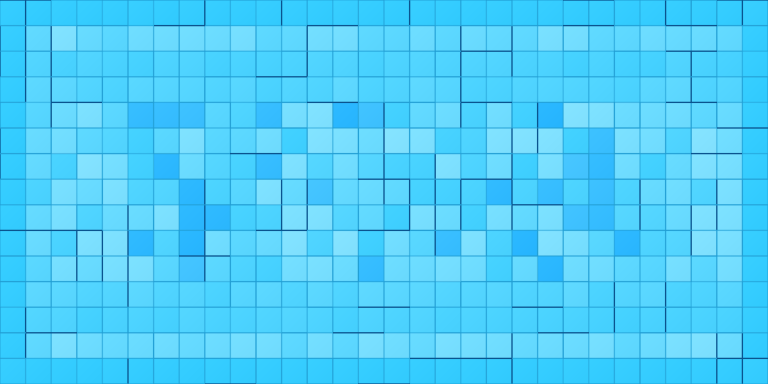
This pattern is drawn by a Shadertoy shader. Its source:

```glsl
// A wall of 30 by 15 square blue tiles with thin seams of uneven darkness.
// Tones follow the row near the rim and turn random toward the middle;
// every seam segment gets its weight from a hash.

float hash(vec2 p) {
    vec3 q = fract(vec3(p.xyx) * vec3(0.1031, 0.1030, 0.0973));
    q += dot(q, q.yzx + 33.33);
    return fract((q.x + q.y) * q.z);
}

// Flat colour of one tile, chosen by its distance from the rim
vec3 tileColor(vec2 id) {
    vec2 rim = min(id, vec2(29.0, 14.0) - id);
    float rnd = hash(id + 7.3);

    float tone = 0.28 + 0.24 * rnd;                        // rows near the rim
    if (rim.y == 1.0) tone = 0.45 + 0.45 * rnd;            // pale band
    if (rim.y == 2.0) tone = 0.20 + 0.16 * rnd;
    if (rim.y > 3.0) tone = 0.15 + 0.80 * rnd;             // mixed middle
    if (min(rim.x, rim.y) < 1.0) tone = 0.03 * rnd;        // plain outer ring

    vec3 color = mix(vec3(0.20, 0.80, 1.0), vec3(0.53, 0.89, 1.0), tone);

    // Deeper blue tiles scattered through the middle
    float deepChance = 0.24 * step(3.5, rim.y) * step(4.5, rim.x);
    float deep = step(hash(id + 51.7), deepChance);
    vec3 deepBlue = mix(vec3(0.15, 0.71, 1.0), vec3(0.27, 0.77, 1.0), hash(id + 93.1));
    return mix(color, deepBlue, deep);
}

// Lays one seam segment over the tile; across is the distance to its centre
vec3 addSeam(vec3 color, float across, vec2 id, float run, float pixel) {
    float weight = hash(id + 17.9);
    float cover = clamp((0.026 - across) / pixel + 0.5, 0.0, 1.0);
    cover *= min(1.0, 0.052 / pixel);

    // Dark seams come in short runs along a grid line
    float dark = step(hash(vec2(id.x + 131.0, run + 61.0)), 0.15);
    vec3 ink = mix(vec3(0.13, 0.62, 0.83), vec3(0.04, 0.33, 0.56), dark);
    return mix(color, ink, cover * mix(0.50 + 0.45 * weight, 1.0, dark));
}

void mainImage(out vec4 fragColor, in vec2 fragCoord) {
    vec2 grid = fragCoord / iResolution.xy * vec2(30.0, 15.0);
    vec2 pixel = vec2(30.0, 15.0) / iResolution.xy;
    vec2 id = floor(grid);
    vec2 edge = floor(grid + 0.5);
    vec2 across = abs(grid - edge);

    // Tile face with a faint diagonal sheen
    vec2 local = grid - id;
    vec3 color = tileColor(id) + 0.012 * (local.y - local.x);

    // Vertical seams, then horizontal seams
    float runY = floor((id.y + floor(3.0 * hash(vec2(edge.x, 5.0)))) / 2.0);
    float runX = floor((id.x + floor(3.0 * hash(vec2(edge.y, 9.0)))) / 2.0);
    color = addSeam(color, across.x, vec2(edge.x, id.y), runY, pixel.x);
    color = addSeam(color, across.y, vec2(edge.y + 200.0, id.x), runX, pixel.y);

    fragColor = vec4(clamp(color, 0.0, 1.0), 1.0);
}
```
